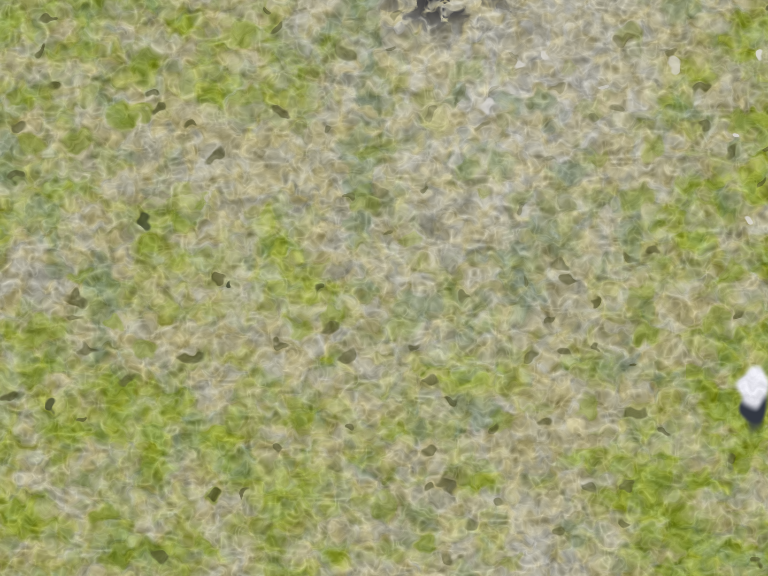
Write a WebGL 2 fragment shader that draws this texture.

```glsl
#version 300 es
precision highp float;

uniform vec2 u_resolution;
out vec4 fragColor;

float hash(vec2 p) {
    vec3 q = fract(vec3(p.xyx) * 0.1031);
    q += dot(q, q.yzx + 33.33);
    return fract((q.x + q.y) * q.z);
}

float noise(vec2 p) {
    vec2 cell = floor(p), f = fract(p);
    f = f * f * (3.0 - 2.0 * f);
    return mix(mix(hash(cell), hash(cell + vec2(1, 0)), f.x),
               mix(hash(cell + vec2(0, 1)), hash(cell + vec2(1, 1)), f.x), f.y);
}

float fbm(vec2 p) {
    float sum = 0.0, gain = 0.533;
    for (int i = 0; i < 4; i++) {
        sum += gain * noise(p);
        p = mat2(0.8, 0.6, -0.6, 0.8) * p * 2.03 + 17.3;
        gain *= 0.5;
    }
    return sum;
}

vec2 warp(vec2 p, float scale) {
    return vec2(noise(p * scale + 31.0), noise(p * scale + 74.0)) - 0.5;
}

// Soft elliptical falloff around a centre
float glow(vec2 p, vec2 centre, vec2 radius) {
    vec2 d = (p - centre) / radius;
    return exp(-dot(d, d));
}

float blob(vec2 p, vec2 centre, vec2 radius) {
    return 1.0 - smoothstep(0.7, 1.2, length((p - centre) / radius));
}

// One possible spot per grid cell, with random place, size and tilt
float scatter(vec2 p, float cells, float chance, vec2 radius, float seed) {
    vec2 q = p * cells, base = floor(q);
    float cover = 0.0;
    for (int y = -1; y <= 1; y++)
    for (int x = -1; x <= 1; x++) {
        vec2 id = base + vec2(x, y), key = id + seed;
        vec2 d = q - id - 0.15 - 0.7 * vec2(hash(key + 5.1), hash(key + 9.7));
        float tilt = 1.4 * (hash(key + 13.9) - 0.3), c = cos(tilt), s = sin(tilt);
        float size = mix(0.5, 1.1, hash(key + 21.3));
        float spot = blob(mat2(c, -s, s, c) * d, vec2(0), radius * cells * size);
        cover = max(cover, spot * step(hash(key), chance));
    }
    return cover;
}

// Curled strands along the ridges of warped noise
float strands(vec2 p, float scale) {
    vec2 q = p * scale + 1.8 * warp(p, scale * 0.55);
    return 1.0 - abs(2.0 * noise(q) - 1.0);
}

void main() {
    vec2 p = gl_FragCoord.xy / u_resolution.y;
    vec2 ragged = p + 0.016 * warp(p, 75.0) + 0.012 * warp(p, 32.0);

    // Broad zones: bare dry ground and lush margin
    float bare = glow(p, vec2(0.9, 0.93), vec2(0.27, 0.3))
               + 0.6 * glow(p, vec2(0.92, 0.03), vec2(0.13, 0.09))
               + 0.6 * glow(p, vec2(0.02, 0.52), vec2(0.07, 0.06))
               + 0.3 * glow(p, vec2(0.8, 0.55), vec2(0.25, 0.3));
    float lush = smoothstep(1.05, 1.3, p.x);
    float patches = fbm(ragged * 7.0);
    float tufts = fbm(ragged * vec2(19.0, 24.0) + 40.0);

    // Straw, grass and pale ground
    float green = patches * 0.55 + tufts * 0.75 - 0.3 * bare + 0.06 * lush;
    vec3 color = mix(vec3(0.665, 0.645, 0.515), vec3(0.595, 0.62, 0.37),
                     smoothstep(0.52, 0.8, green));
    color = mix(color, vec3(0.705, 0.69, 0.625),
                clamp(bare * 0.75 + 0.9 * (fbm(ragged * 15.0 + 90.0) - 0.48), 0.0, 0.85));
    color = mix(color, vec3(0.52, 0.59, 0.18), 0.75 * smoothstep(0.74, 0.95, green + 0.04 * lush));
    color = mix(color, vec3(0.46, 0.53, 0.36), 0.5 * smoothstep(0.62, 0.78, fbm(ragged * 11.0 + 150.0)));

    // Fine tangled blades
    float coarse = strands(p * vec2(0.8, 1.0), 62.0);
    float fine = strands(p + 3.7, 105.0);
    float grain = fbm(ragged * vec2(62.0, 85.0) + 12.0) - 0.5;
    color += 0.15 * (coarse - 0.62) + 0.09 * (fine - 0.62) + 0.28 * grain;
    color += vec3(0.02, 0.005, -0.055) * (noise(ragged * 58.0 + 200.0) - 0.5) * 2.0;

    // Saturated clumps and shaded hollows
    float clump = scatter(ragged, 13.0, 0.2 + 0.25 * lush, vec2(0.027, 0.021), 300.0);
    color = mix(color, vec3(0.47, 0.54, 0.15) + 0.3 * grain, 0.5 * clump * (1.0 - 0.7 * min(bare, 1.0)));
    float hollow = scatter(ragged, 17.0, 0.22, vec2(0.016, 0.009), 500.0);
    color = mix(color, vec3(0.31, 0.31, 0.17) + 0.2 * grain, 0.62 * hollow * (1.0 - 0.6 * min(bare, 1.0)));
    float shade = scatter(ragged, 9.0, 0.06, vec2(0.012, 0.018), 700.0);
    color = mix(color, vec3(0.2, 0.22, 0.14), 0.7 * shade);

    // Pale pebbles, more common on the right
    float pebbles = scatter(ragged, 15.0, 0.13, vec2(0.013, 0.012), 900.0);
    float stony = clamp(bare * 0.7 + lush * 0.8, 0.0, 0.9) * smoothstep(0.3, 0.6, p.y);
    color = mix(color, vec3(0.87, 0.86, 0.84), pebbles * stony);

    // Dark debris at the upper edge
    float debris = glow(p, vec2(0.77, 1.0), vec2(0.1, 0.05))
                 * smoothstep(0.48, 0.62, fbm(ragged * 30.0 + 60.0));
    color = mix(color, vec3(0.2, 0.2, 0.22), debris);

    // Large stone and its shadow
    vec2 rough = p + 0.015 * warp(p, 45.0);
    color = mix(color, vec3(0.2, 0.22, 0.26), blob(rough, vec2(1.308, 0.295), vec2(0.024, 0.04)));
    color = mix(color, vec3(0.91, 0.91, 0.94) + 0.2 * grain, blob(rough, vec2(1.308, 0.33), vec2(0.028, 0.037)));

    fragColor = vec4(clamp(color, 0.0, 1.0), 1.0);
}
```
